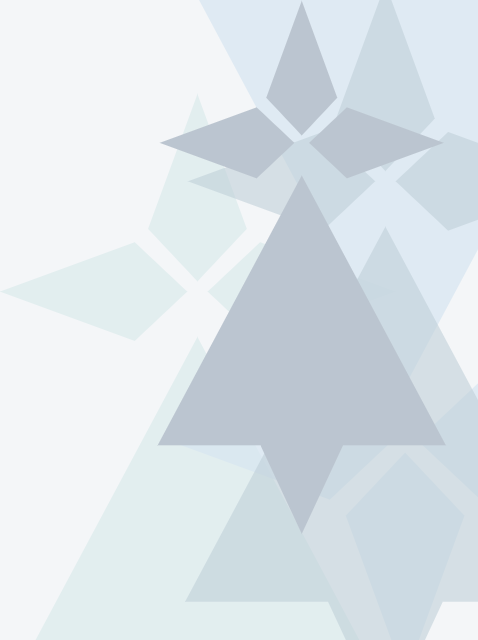
Write a Shadertoy shader that draws this background.

```glsl
#define PAPER vec3(0.957, 0.965, 0.973)
#define MINT  vec4(0.815, 0.900, 0.902, 0.50)
#define SKY   vec4(0.840, 0.898, 0.944, 0.70)
#define MIST  vec4(0.743, 0.807, 0.841, 0.57)
#define SLATE vec4(0.735, 0.773, 0.814, 1.00)
#define LARGE 1.39
#define HUGE  1.67

// Signed distance to the line a-b, positive on its left side
float edge(vec2 p, vec2 a, vec2 b) {
    vec2 d = normalize(b - a);
    return dot(p - a, vec2(-d.y, d.x));
}

// Upright kite, mirrored about its long axis
float kite(vec2 p) {
    p.x = abs(p.x);
    vec2 tip = vec2(0.0, 0.222);
    vec2 shoulder = vec2(0.0555, 0.0705);
    vec2 heel = vec2(0.0, 0.0115);
    return max(edge(p, tip, shoulder), edge(p, shoulder, heel));
}

// Triangle with a pointed tail under its base
float robe(vec2 p) {
    p.x = abs(p.x);
    float base = -0.4726;
    float body = max(edge(p, vec2(0.0, -0.051), vec2(0.2252, base)), base - p.y);
    float tail = edge(p, vec2(0.0645, base), vec2(0.0, -0.611));
    tail = max(tail, p.y - base - 0.04);
    return min(body, tail);
}

// Three kites around a centre, with the robe below
float ermine(vec2 p) {
    float sides = kite(vec2(p.y, abs(p.x)));
    return min(min(kite(p), sides), robe(p));
}

// Blend one motif over the colour; a negative height turns it upside down
void layer(inout vec3 color, vec2 p, vec2 centre, vec2 size, vec4 ink) {
    float d = ermine((p - centre) / size) * size.x;
    float coverage = clamp(0.5 - d * iResolution.y, 0.0, 1.0);
    color = mix(color, ink.rgb, coverage * ink.a);
}

void mainImage(out vec4 fragColor, in vec2 fragCoord) {
    vec2 p = fragCoord / iResolution.y;
    vec3 color = PAPER;

    // Layers from back to front
    layer(color, p, vec2(0.3085, 0.5444), vec2(LARGE), MINT);
    layer(color, p, vec2(0.6330, 0.3120), vec2(HUGE, -HUGE), SKY);
    layer(color, p, vec2(0.6022, 0.7167), vec2(LARGE), MIST);
    layer(color, p, vec2(0.4715, 0.7768), vec2(1.0), SLATE);

    fragColor = vec4(color, 1.0);
}
```
